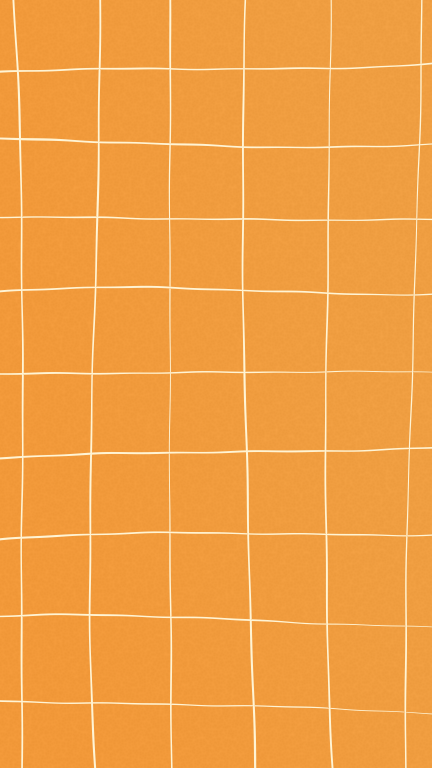
Reproduce this pattern procedurally as a WebGL 2 fragment shader.

```glsl
#version 300 es
precision highp float;
// Hand-drawn cream grid of 6 by 9 wavering lines on grainy orange paper.

uniform vec2 u_resolution;
out vec4 fragColor;

// Lengths are in thousandths of the canvas height.
const int COLUMNS = 6;
const int ROWS = 9;
const float COLUMN_START = 28.0;
const float COLUMN_STEP = 101.0;
const float ROW_START = 85.9;
const float ROW_STEP = 102.9;
const float WOBBLE = 0.9;
const float WIDTH_VARIATION = 0.16;
const float GRAIN_SIZE = 3.6;
const float GRAIN_STRENGTH = 0.022;

const vec3 ORANGE_DEEP = vec3(0.950, 0.600, 0.225);
const vec3 ORANGE_SOFT = vec3(0.940, 0.622, 0.258);
const vec3 CREAM = vec3(1.0, 0.955, 0.83);

// Bend of each line away from even spacing, at four points along it.
const vec4 COLUMN_BEND[COLUMNS] = vec4[](
  vec4(0.7, 0.7, 0.7, -9.8), vec4(-5.2, -11.7, -3.9, 1.3),
  vec4(-6.1, -8.7, -8.7, -8.7), vec4(0.9, -8.2, -14.7, -10.8),
  vec4(1.3, -7.8, -5.2, -1.3), vec4(-4.6, -2.0, 8.5, 16.3));
const vec4 ROW_BEND[ROWS] = vec4[](
  vec4(1.3, -2.6, -6.5, -15.6), vec4(9.1, 9.1, 1.3, -5.2),
  vec4(5.2, 14.3, 13.0, 11.7), vec4(9.1, 15.6, 17.6, 22.1),
  vec4(15.6, 16.9, 18.2, 18.2), vec4(19.5, 25.4, 19.5, 16.3),
  vec4(14.3, 12.4, 10.4, 11.1), vec4(13.0, 7.2, 2.0, 6.5),
  vec4(-2.6, 1.3, 1.3, 7.8));

// Line width at the start, middle and end.
const vec3 COLUMN_WIDTH[COLUMNS] = vec3[](
  vec3(2.2, 2.1, 2.5), vec3(2.5, 2.2, 2.6), vec3(2.3, 1.2, 2.2),
  vec3(2.6, 2.5, 2.2), vec3(2.5, 2.1, 1.4), vec3(2.2, 1.5, 1.7));
const vec3 ROW_WIDTH[ROWS] = vec3[](
  vec3(2.0, 1.7, 1.0), vec3(2.3, 2.1, 0.9), vec3(2.6, 2.0, 1.7),
  vec3(2.6, 2.4, 2.0), vec3(2.3, 1.8, 1.0), vec3(2.3, 2.3, 1.7),
  vec3(1.9, 2.0, 1.7), vec3(2.7, 2.3, 1.7), vec3(2.5, 2.0, 2.0));

vec2 hash2(vec2 p) {
  vec3 q = fract(p.xyx * vec3(0.1031, 0.1030, 0.0973));
  q += dot(q, q.yzx + 33.33);
  return fract((q.xx + q.yz) * q.zy);
}

// Distance to the nearest scattered point.
float cellular(vec2 p) {
  vec2 cell = floor(p);
  float nearest = 4.0;
  for (int y = -1; y <= 1; y++) {
    for (int x = -1; x <= 1; x++) {
      vec2 neighbour = cell + vec2(x, y);
      vec2 delta = neighbour + hash2(neighbour) - p;
      nearest = min(nearest, dot(delta, delta));
    }
  }
  return sqrt(nearest);
}

// Cubic through four values spaced evenly over t = 0..1.
float cubic(vec4 v, float t) {
  float s = 3.0 * t;
  float a = s - 1.0, b = s - 2.0, c = s - 3.0;
  return dot(v, vec4(-a * b * c / 6.0, s * b * c / 2.0,
                     -s * a * c / 2.0, s * a * b / 6.0));
}

// Small hand tremor from layered sines.
float tremor(float t, float seed) {
  return 0.6 * sin(17.0 * t + 2.4 * seed) + 0.4 * sin(37.0 * t + 4.1 * seed);
}

// Box-filtered coverage of one bent line with uneven width.
float lineCoverage(float offset, vec4 bend, vec3 widths, float t, float seed, float pixel) {
  float d = abs(offset - cubic(bend, t) - WOBBLE * tremor(t, seed));
  float width = mix(mix(widths.x, widths.y, smoothstep(0.0, 0.5, t)),
                    widths.z, smoothstep(0.5, 1.0, t));
  float halfWidth = 0.5 * width * (1.0 + WIDTH_VARIATION * tremor(t, seed + 5.0));
  float overlap = min(d + 0.5 * pixel, halfWidth) - max(d - 0.5 * pixel, -halfWidth);
  return clamp(overlap / pixel, 0.0, 1.0);
}

void main() {
  vec2 uv = gl_FragCoord.xy / u_resolution;
  float pixel = 1000.0 / u_resolution.y;
  vec2 p = gl_FragCoord.xy * pixel;

  // Paper: soft diagonal shading and fine grain.
  float shade = smoothstep(0.1, 0.9, 0.65 * uv.x + 0.35 * uv.y + 0.05 * sin(5.0 * uv.y));
  vec3 color = mix(ORANGE_DEEP, ORANGE_SOFT, shade);
  float grain = cellular(p / GRAIN_SIZE) + 0.5 * cellular(p / (2.7 * GRAIN_SIZE)) - 0.75;
  color += GRAIN_STRENGTH * grain;

  // Grid lines.
  float ink = 0.0;
  for (int i = 0; i < COLUMNS; i++) {
    float offset = p.x - COLUMN_START - COLUMN_STEP * float(i);
    ink = max(ink, lineCoverage(offset, COLUMN_BEND[i], COLUMN_WIDTH[i], uv.y, float(i), pixel));
  }
  for (int j = 0; j < ROWS; j++) {
    float offset = p.y - ROW_START - ROW_STEP * float(j);
    ink = max(ink, lineCoverage(offset, ROW_BEND[j], ROW_WIDTH[j], uv.x, float(j) + 9.0, pixel));
  }
  fragColor = vec4(mix(color, CREAM, ink), 1.0);
}
```
